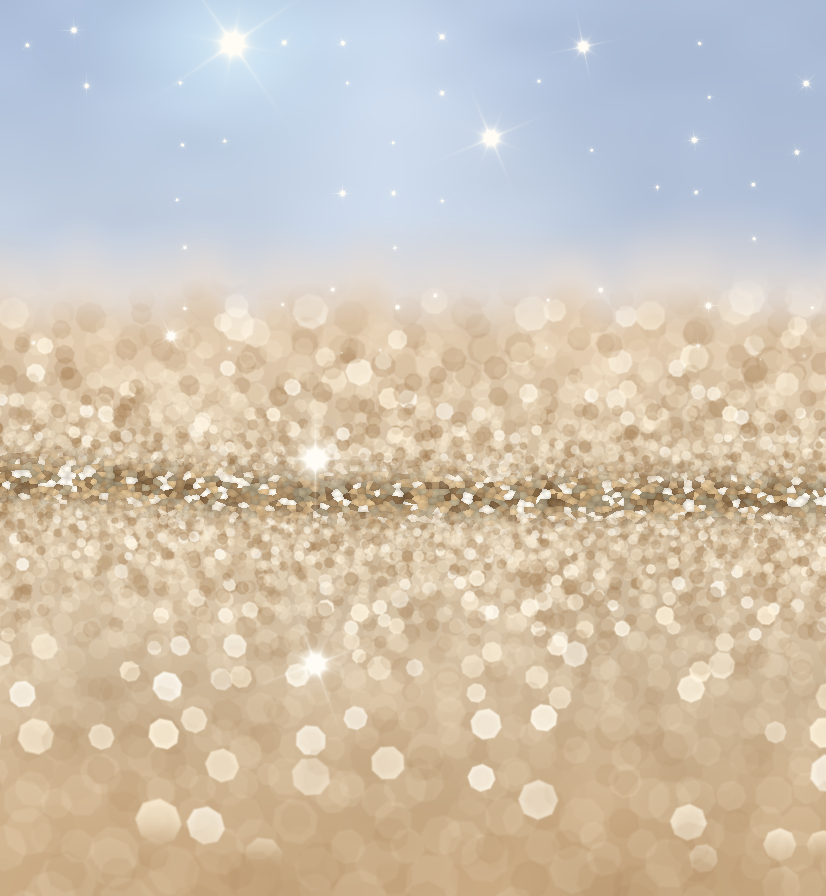
Reproduce this background procedurally as a Shadertoy shader.

```glsl
// Glittering golden sand under a pale blue sky with sparkling stars.
// A narrow focus line holds sharp Voronoi flakes; on both sides, rows of
// polygonal light discs grow with their distance from that line.

const vec3 WHITE = vec3(1.0, 0.99, 0.96);
const vec3 CREAM = vec3(1.0, 0.95, 0.85);
const vec3 BROWN = vec3(0.62, 0.46, 0.28);

vec3 hash3(vec3 p) {
    p = fract(p * vec3(0.1031, 0.1030, 0.0973));
    p += dot(p, p.yxz + 33.33);
    return fract((p.xxy + p.yxx) * p.zyx);
}

float noise(vec2 p) {
    vec2 i = floor(p), f = fract(p);
    f = f * f * (3.0 - 2.0 * f);
    float a = hash3(vec3(i, 7.0)).x, b = hash3(vec3(i + vec2(1, 0), 7.0)).x;
    float c = hash3(vec3(i + vec2(0, 1), 7.0)).x, d = hash3(vec3(i + 1.0, 7.0)).x;
    return mix(mix(a, b, f.x), mix(c, d, f.x), f.y);
}

float glow(vec2 q, vec2 radius) {
    q /= radius;
    return exp(-dot(q, q));
}

// Distance from the centre, measured to the sides of a regular polygon
float polygon(vec2 q, float sides, float turn) {
    float a = atan(q.y, q.x) + turn, sector = 6.28318 / sides;
    return length(q) * cos(a - sector * floor(a / sector + 0.5));
}

// Bright core, soft halo and four crossing rays of unequal length
float star(vec2 q, float size, float turn) {
    q /= size;
    float r = length(q);
    float light = 1.4 * exp(-r * r * 45.0) + 0.45 * exp(-r * 5.0);
    for (int i = 0; i < 4; i++) {
        float a = turn + 0.785 * float(i);
        float along = abs(dot(q, vec2(cos(a), sin(a))));
        float across = abs(dot(q, vec2(-sin(a), cos(a))));
        float reach = i % 2 == 0 ? 2.4 : 5.0;
        light += 0.85 * exp(-across * 55.0 - along * reach);
    }
    return light * smoothstep(1.8, 0.7, r);
}

vec3 background(vec2 p) {
    vec3 sky = mix(vec3(0.76, 0.81, 0.88), vec3(0.68, 0.75, 0.86), smoothstep(0.74, 0.98, p.y));
    sky = mix(sky, vec3(0.67, 0.73, 0.83), 0.6 * smoothstep(0.58, 0.75, p.x));
    sky = mix(sky, vec3(0.84, 0.89, 0.95), 0.7 * glow(p - vec2(0.44, 0.88), vec2(0.13, 0.25)));
    sky = mix(sky, vec3(0.83, 0.93, 0.98), 0.7 * glow(p - vec2(0.26, 0.95), vec2(0.12, 0.09)));
    sky += 0.025 * (noise(p * vec2(14.0, 25.0)) - 0.5);
    vec3 sand = mix(vec3(0.78, 0.66, 0.51), vec3(0.83, 0.75, 0.64), smoothstep(0.03, 0.32, p.y));
    sand = mix(sand, vec3(0.87, 0.78, 0.67), smoothstep(0.48, 0.62, p.y));
    sand += 0.05 * (noise(p * 9.0) - 0.5);
    float haze = p.y + 0.03 * (noise(p * vec2(22.0, 9.0)) - 0.5);
    vec3 col = mix(sand, vec3(0.89, 0.86, 0.84), smoothstep(0.62, 0.69, haze));
    return mix(col, sky, smoothstep(0.67, 0.77, haze));
}

// One layer of discs, in rows that widen away from the focus line
vec3 bokeh(vec3 col, vec2 p, float d, float layer, float pixel) {
    float side = step(0.0, d), growth = mix(8.0, 6.0, side), start = mix(0.046, 0.034, side);
    d = abs(d);
    float row0 = floor(growth * log(1.0 + d / start) + layer * 0.33);
    for (int j = -1; j <= 1; j++) {
        float row = row0 + float(j);
        float low = start * (exp((row - layer * 0.33) / growth) - 1.0);
        float cell = (low + start) * (exp(1.0 / growth) - 1.0);
        float shift = hash3(vec3(row, layer, side + 5.0)).x;
        for (int i = -1; i <= 1; i++) {
            float column = floor(p.x / cell + shift) + float(i);
            vec3 h = hash3(vec3(column, row + 40.0 * side, layer + 11.0));
            vec3 k = hash3(vec3(column, row + 40.0 * side, layer + 23.0));
            vec2 centre = vec2(column + 0.5 - shift, 0.5) + 0.6 * (h.xy - 0.5);
            vec2 q = vec2(p.x, d - low) - centre * cell;
            float radius = cell * mix(0.28, 0.52, h.z);
            float r = polygon(q, 8.0, k.z * 6.28);
            float disc = 1.0 - smoothstep(-0.1 * radius - pixel, pixel, r - radius);
            float bright = step(0.89, k.x) * smoothstep(0.44, 0.36, d);
            float faint = mix(0.5, 0.13, smoothstep(0.0, 0.25, d));
            float rim = 0.85 + 0.15 * smoothstep(0.5, 0.95, r / radius);
            vec3 tint = mix(mix(BROWN, CREAM, smoothstep(0.0, 0.75, k.y)), mix(CREAM, WHITE, k.y), bright);
            float alpha = mix(faint, mix(0.55, 0.92, k.z), bright) * rim;
            col = mix(col, tint, disc * alpha * smoothstep(0.71, 0.60, p.y));
        }
    }
    return col;
}

// Sharp flakes: the nearest cell point chooses the colour
vec3 flakes(vec2 p) {
    vec2 q = p / vec2(0.0085, 0.0065), base = floor(q);
    float nearest = 9.0;
    vec3 pick = vec3(0.0);
    for (int k = 0; k < 9; k++) {
        vec2 id = base + vec2(k % 3 - 1, k / 3 - 1);
        vec3 h = hash3(vec3(id, 3.0));
        float dist = length(q - id - h.xy);
        if (dist < nearest) { nearest = dist; pick = hash3(vec3(id, 9.0)); }
    }
    vec3 col = mix(vec3(0.42, 0.30, 0.17), vec3(0.90, 0.77, 0.57), pick.x);
    col = mix(col, vec3(0.62, 0.61, 0.52), 0.6 * step(0.75, pick.y));
    col = mix(col, WHITE, step(0.80, pick.z));
    return col * (1.06 - 0.25 * nearest);
}

// Small stars, one at most in each cell of the sky
float smallStars(vec2 p) {
    vec2 id = floor(p / 0.058);
    vec3 h = hash3(vec3(id, 31.0)), k = hash3(vec3(id, 47.0));
    vec2 q = p - (id + 0.3 + 0.4 * h.xy) * 0.058;
    float size = mix(0.008, 0.019, k.x * k.x);
    return star(q, size, k.y) * step(0.56, h.z) * smoothstep(0.58, 0.66, p.y) * smoothstep(0.022, 0.012, length(q));
}

void mainImage(out vec4 fragColor, in vec2 fragCoord) {
    vec2 p = fragCoord / iResolution.y;
    float d = p.y - 0.445 - 0.02 * smoothstep(0.4, 0.0, p.x);
    vec3 col = background(p);
    for (int i = 0; i < 3; i++) col = bokeh(col, p, d, float(i), 0.7 / iResolution.y);
    col = mix(col, flakes(p), 0.9 * glow(vec2(0.0, d), vec2(1.0, 0.027)));
    // Leading stars, then the scattered ones
    float light = smallStars(p);
    light += star(p - vec2(0.260, 0.951), 0.090, 0.60) + star(p - vec2(0.548, 0.846), 0.058, 0.40);
    light += star(p - vec2(0.352, 0.488), 0.080, 0.00) + star(p - vec2(0.352, 0.259), 0.075, 0.35);
    light += star(p - vec2(0.651, 0.948), 0.038, 0.20) + star(p - vec2(0.191, 0.625), 0.030, 0.50);
    fragColor = vec4(mix(col, WHITE, clamp(light, 0.0, 1.0)), 1.0);
}
```
